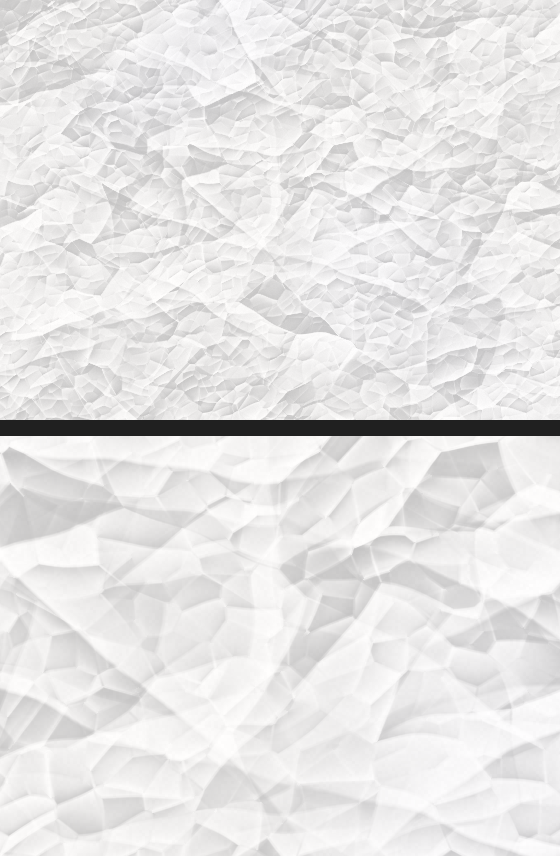
Top, the full canvas; bottom, a detail of the centre.
Write a Shadertoy shader that draws this texture.

```glsl
// Crumpled white paper: cellular creases and long folds lit from the upper left.

const vec3 PAPER = vec3(0.917, 0.912, 0.909);      // evenly lit sheet
const vec3 LIT_RANGE = vec3(0.082, 0.083, 0.082);  // added on bright slopes
const vec3 SHADE_RANGE = vec3(0.147, 0.146, 0.144);// removed on dark slopes
const vec3 COOL_TINT = vec3(-0.007, -0.005, 0.008);
const vec2 LIGHT = vec2(-0.34, 0.94);
const vec2 STRETCH = vec2(0.80, 1.15);   // cells are longer along their slant
const float SLANT = 0.55;                // layers lean left and right in turn
const float JITTER = 0.94;
const float SOFTNESS = 0.0018;           // crease edge width, canvas heights
const float RELIEF = 1.30;
const float GLINT = 0.60;                // worn bright crease lines
const float FOLD_STRENGTH = 0.62;
const float GRAIN = 0.012;
const int LAYERS = 5;
const int FOLDS = 22;

vec2 hash2(vec2 p) {
    vec3 q = fract(p.xyx * vec3(0.1031, 0.1030, 0.0973));
    q += dot(q, q.yzx + 33.33);
    return fract((q.xx + q.yz) * q.zy);
}

vec2 cellPoint(vec2 id) {
    return id + 0.5 + JITTER * (hash2(id) - 0.5);
}

// Layered sines bend the straight creases a little.
vec2 wobble(vec2 p) {
    float f = 9.0;
    for (int i = 0; i < 4; i++) {
        p += 0.11 / f * sin(f * p.yx + vec2(1.3, 4.1) * float(i + 1));
        f *= 2.1;
    }
    return p;
}

// Smooth patches, about -1 to 1.
float patches(vec2 p) {
    p += 0.35 * sin(p.yx * 1.7 + vec2(0.4, 2.0));
    return 0.5 * (sin(p.x * 1.9 + p.y) + sin(p.y * 2.3 - p.x * 1.3 + 1.0));
}

// Slope shading of one cellular layer; every cell border is a ridge or valley.
float creases(vec2 q, vec2 light, float falloff, float soft) {
    vec2 base = floor(q), nearId = base, nearPt = q;
    float best = 1e3;
    for (int j = -1; j <= 1; j++)
    for (int i = -1; i <= 1; i++) {
        vec2 id = base + vec2(i, j);
        vec2 c = cellPoint(id);
        float d = dot(c - q, c - q);
        if (d < best) { best = d; nearId = id; nearPt = c; }
    }
    float shade = 0.0, edge = 1e3, edgeFold = 0.0;
    for (int j = -2; j <= 2; j++)
    for (int i = -2; i <= 2; i++) {
        if (i == 0 && j == 0) continue;
        vec2 id = nearId + vec2(i, j);
        vec2 c = cellPoint(id);
        vec2 n = normalize(nearPt - c);
        float e = dot(q - 0.5 * (nearPt + c), n);
        float fold = 2.0 * hash2(nearId + id + 71.0).x - 1.0;
        shade += fold * dot(n, light) * exp(-falloff * e);
        if (e < edge) { edge = e; edgeFold = fold; }
    }
    float line = max(edgeFold, 0.0) * exp(-edge / soft);
    return shade * smoothstep(0.0, soft, edge) + GLINT * line;
}

// Long folds crossing the sheet on both diagonals.
float longFolds(vec2 p, float aspect) {
    float shade = 0.0;
    for (int i = 0; i < FOLDS; i++) {
        vec2 a = hash2(vec2(float(i) * 3.0 + 5.0, 17.0));
        vec2 b = hash2(vec2(float(i) * 5.0 + 2.0, 43.0));
        float angle = mix(0.05, 0.95, b.x) * (i % 2 == 0 ? 1.0 : -1.0);
        vec2 dir = vec2(cos(angle), sin(angle));
        vec2 r = p - a * vec2(aspect, 1.0);
        float along = dot(r, dir);
        float d = dot(r, vec2(-dir.y, dir.x)) + 0.006 * sin(along * 19.0 + 9.0 * b.y);
        float side = clamp(d / SOFTNESS, -1.0, 1.0);
        float width = mix(0.008, 0.026, b.y) * (side > 0.0 ? 1.0 : 0.55);
        float fade = exp(-along * along / mix(0.015, 0.07, a.y));
        shade += (b.y > 0.4 ? 1.0 : -1.0) * side * exp(-abs(d) / width) * fade;
    }
    return shade;
}

void mainImage(out vec4 fragColor, in vec2 fragCoord) {
    vec2 p = fragCoord / iResolution.y;
    float aspect = iResolution.x / iResolution.y;
    vec2 w = wobble(p);

    // Broad facets first, then ever finer wrinkles, slanted both ways
    float relief = 0.12 * patches(p * 4.0);
    float scale = 4.2, weight = 0.62, falloff = 4.0;
    for (int i = 0; i < LAYERS; i++) {
        float k = float(i);
        float angle = i % 2 == 0 ? SLANT : -SLANT;
        mat2 turn = mat2(cos(angle), -sin(angle), sin(angle), cos(angle));
        float presence = 0.80 + 0.45 * patches(p * (3.0 + k) + k * 2.7);
        vec2 q = turn * w * scale * STRETCH + 19.0 * k + 27.3;
        relief += weight * presence * creases(q, turn * LIGHT, falloff, SOFTNESS * scale);
        scale *= 1.7;
        weight *= 1.1;
        falloff += 0.4;
    }
    relief += FOLD_STRENGTH * longFolds(w, aspect);

    // Compress slopes into the paper's narrow tonal range
    float tone = tanh(RELIEF * relief);
    vec3 color = PAPER + max(tone, 0.0) * LIT_RANGE + min(tone, 0.0) * SHADE_RANGE;

    // Faint cool areas and paper grain
    color += COOL_TINT * smoothstep(0.0, 1.0, patches(p * 2.5 + 3.0)) * (1.0 - 0.6 * p.x / aspect);
    color += GRAIN * (hash2(floor(p * 384.0)).x - 0.5);
    fragColor = vec4(clamp(color, 0.0, 1.0), 1.0);
}
```
